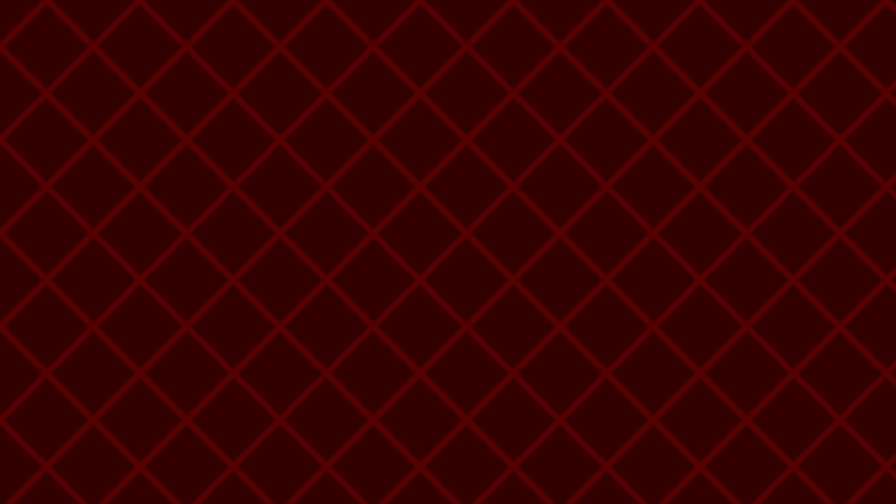
A WebGL 1 fragment shader for this pattern:

```glsl
precision highp float;

uniform vec2 u_resolution;

const float TILES_DOWN = 5.4;      // tiles per canvas height, 9.6 across at 16:9
const float LINE_WIDTH = 0.067;    // in tiles, measured across the line
const vec3 GROUND_COLOR = vec3(0.20, 0.0, 0.0);
const vec3 LINE_COLOR = vec3(0.333, 0.0, 0.0);

// Distance to the nearest of two families of diagonals crossing mid-tile
float latticeDistance(vec2 p) {
  vec2 diagonals = vec2(p.x + p.y, p.x - p.y);
  vec2 offsets = abs(fract(diagonals) - 0.5) * inversesqrt(2.0);
  return min(offsets.x, offsets.y);
}

void main() {
  // Tile coordinates, anchored at the upper left corner
  float pixel = TILES_DOWN / u_resolution.y;
  vec2 p = vec2(gl_FragCoord.x, u_resolution.y - gl_FragCoord.y) * pixel;

  // One-pixel smoothing on both sides of each line
  float edge = 0.5 * LINE_WIDTH - latticeDistance(p);
  float line = clamp(edge / pixel + 0.5, 0.0, 1.0);

  gl_FragColor = vec4(mix(GROUND_COLOR, LINE_COLOR, line), 1.0);
}
```
